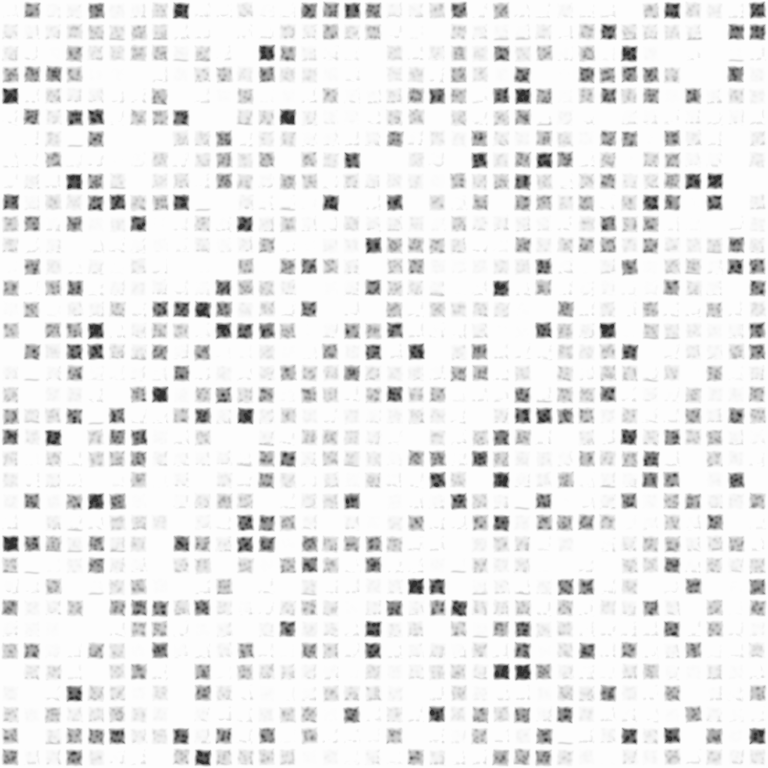
Write a three.js fragment shader that draws this pattern.

```glsl
varying vec2 vUv;

#define REPEATS 36.0
#define HALF_SIDE 0.325
#define SOFTNESS 0.115
#define PAPER 0.994
#define MAX_INK 0.80
#define TONE_POWER 4.2
#define GRAIN_SCALE 4.3
#define TILT 0.13
#define SHIFT 0.05
#define STREAK_CHANCE 0.05

float hash(vec2 p) {
  vec3 q = fract(vec3(p.xyx) * 0.1031);
  q += dot(q, q.yzx + 33.33);
  return fract((q.x + q.y) * q.z);
}

vec2 hash2(vec2 p) {
  return vec2(hash(p + 17.3), hash(p + 71.9));
}

// Smooth cellular noise: soft blots around scattered points, mean near 0.52
float blots(vec2 p) {
  vec2 base = floor(p);
  float density = 0.0;
  for (int y = -1; y <= 1; y++) {
    for (int x = -1; x <= 1; x++) {
      vec2 site = base + vec2(float(x), float(y));
      vec2 offset = site + hash2(site) - p;
      density += exp(-6.0 * dot(offset, offset));
    }
  }
  return density;
}

float boxDistance(vec2 p, float halfSide) {
  vec2 d = abs(p) - halfSide;
  return length(max(d, 0.0)) + min(max(d.x, d.y), 0.0);
}

float softLine(float offset, float width) {
  return exp(-offset * offset / (width * width));
}

void main() {
  vec2 grid = vUv * REPEATS;
  vec2 id = floor(grid);
  vec2 p = fract(grid) - 0.5;

  // Each stamp sits slightly askew
  p -= (hash2(id + 40.0) - 0.5) * SHIFT;
  float angle = (hash(id + 90.0) - 0.5) * TILT;
  p = mat2(cos(angle), -sin(angle), sin(angle), cos(angle)) * p;

  // Ragged outline with a soft edge
  vec2 wobble = sin(p.yx * 13.0 + hash2(id + 130.0) * 6.28);
  float edge = boxDistance(p + wobble * 0.012, HALF_SIDE);
  float stamp = 1.0 - smoothstep(-SOFTNESS, SOFTNESS, edge);

  // Mostly pale tones, mottled more strongly when light
  float tone = MAX_INK * pow(hash(id + 5.0), TONE_POWER);
  float grain = blots(grid * GRAIN_SCALE);
  float mottle = 1.0 + (grain - 0.52) * mix(0.75, 0.2, tone);
  float ink = tone * mottle * stamp;

  // Worn rims, heaviest along the bottom and right
  float bottom = softLine(p.y + HALF_SIDE - 0.04, 0.08);
  float right = softLine(p.x - HALF_SIDE + 0.04, 0.08);
  float wear = smoothstep(0.1, 0.9, grain) * smoothstep(0.3, 0.7, hash(id + 210.0));
  ink += (bottom * 0.10 + right * 0.06) * wear * stamp * (1.0 - tone);

  // Occasional dry streak under a stamp
  float streakSpan = 1.0 - smoothstep(0.22, 0.44, abs(p.x));
  float streak = softLine(p.y + HALF_SIDE + 0.01 * sin(p.x * 9.0), 0.06);
  ink += 0.13 * streak * streakSpan * step(hash(id + 300.0), STREAK_CHANCE) * (1.0 - tone);

  gl_FragColor = vec4(vec3(PAPER - clamp(ink, 0.0, 0.80)), 1.0);
}
```
